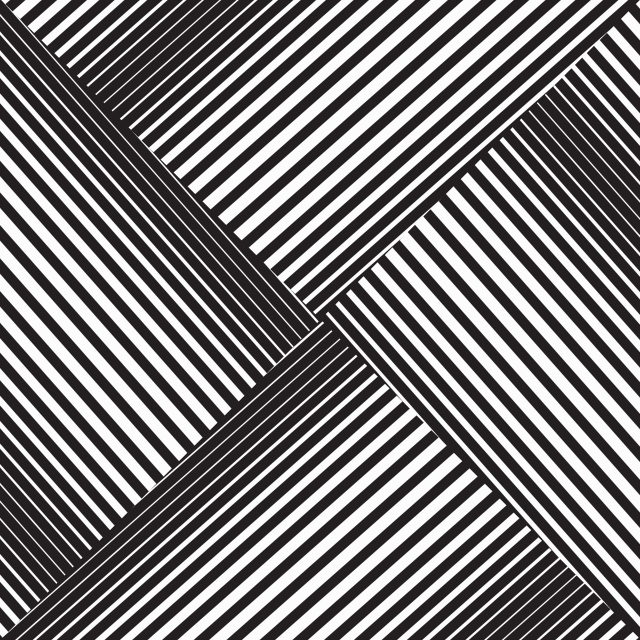
Give the GLSL for this pattern, as a Shadertoy shader.

```glsl
// Pinwheel of four triangular panels filled with slanted black and white stripes.
// Each panel is folded onto the top one by quarter turns; the stripe spacing
// swells and shrinks along a sine, giving wide bright bands and dense dark ones.

const float TAU = 6.2831853;
const float STRIPES_PER_UNIT = 38.4;   // mean stripes across one canvas height
const float STRIPES_PER_WAVE = 20.0;   // stripes in one dark-light-dark cycle
const float BLACK_WIDTH = 0.61;        // in mean stripe spacings
const float SLANT = 0.723;             // stripe angle, a little under 45 degrees
const vec3 INK = vec3(0.137, 0.123, 0.127);
const vec3 PAPER = vec3(0.99);

// Sideways shift of a stripe from an even spacing.
float swell(float index) {
    return sin(TAU * index / STRIPES_PER_WAVE);
}

// Coverage of the white stripe nearest to a position, dark band at zero.
float whiteStripe(float position, float blur) {
    float index = position;
    for (int i = 0; i < 6; i++) index = position + swell(index);
    index = round(index);
    float wave = TAU / STRIPES_PER_WAVE;
    float spacing = 1.0 - wave * cos(wave * index);
    float halfWidth = 0.5 * (spacing - BLACK_WIDTH);
    float away = abs(position - (index - swell(index)));
    return clamp((halfWidth - away) / blur + 0.5, 0.0, 1.0);
}

// White amount of the pinwheel at a point measured from the centre.
float pinwheel(vec2 p, float blur) {
    float bandShift = 18.35;           // top and right panels
    if (abs(p.y) > abs(p.x)) {
        if (p.y < 0.0) {               // bottom: half turn
            p = -p;
            bandShift = 21.65;
        }
    } else if (p.x > 0.0) {            // right: quarter turn
        p = vec2(-p.y, p.x);
    } else {                           // left: quarter turn back
        p = vec2(p.y, -p.x);
        bandShift = 21.65;
    }
    vec2 across = vec2(-sin(SLANT), cos(SLANT));
    return whiteStripe(bandShift - STRIPES_PER_UNIT * dot(p, across), blur);
}

void mainImage(out vec4 fragColor, in vec2 fragCoord) {
    float size = min(iResolution.x, iResolution.y);
    vec2 centre = 0.5 * iResolution.xy + 0.001 * size;
    float blur = STRIPES_PER_UNIT / size;

    // Average a 3 by 3 grid so the seams between panels are smooth too.
    float white = 0.0;
    for (int y = -1; y <= 1; y++) {
        for (int x = -1; x <= 1; x++) {
            vec2 offset = vec2(x, y) / 3.0;
            white += pinwheel((fragCoord + offset - centre) / size, 0.5 * blur);
        }
    }
    fragColor = vec4(mix(INK, PAPER, white / 9.0), 1.0);
}
```
